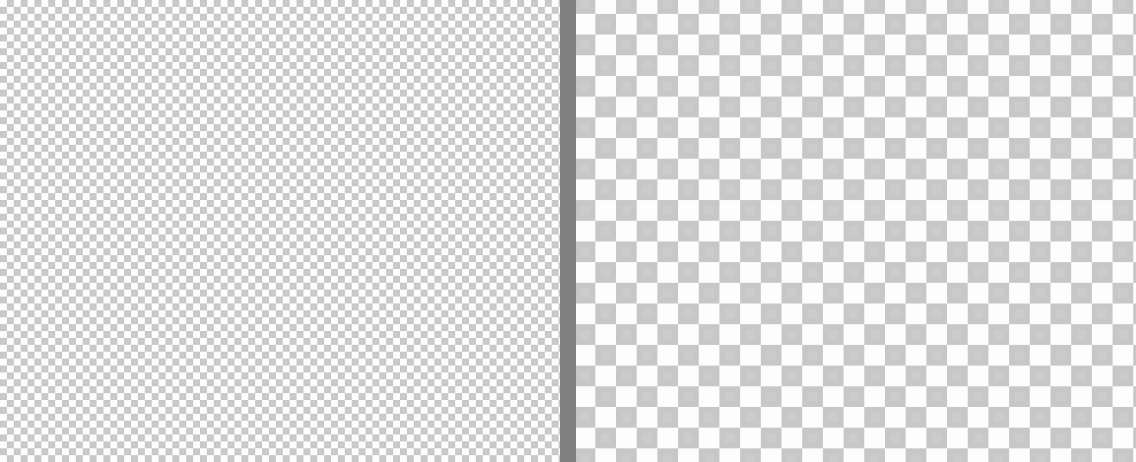
Left: the whole. Right: its middle third, enlarged.
Reproduce this pattern procedurally as a WebGL 2 fragment shader.

```glsl
#version 300 es
precision highp float;
// Fine checkerboard of white and light grey squares, anchored at the top left.
// Two signed triangle waves are multiplied to give the softened checks;
// grey squares are slightly darker along their rims.

#define CELLS_ACROSS 81.2
#define EDGE_PIXELS 1.0
#define RIM_INNER 0.36
#define RIM_OUTER 0.20
#define WHITE vec3(0.992)
#define GREY_CORE vec3(0.800)
#define GREY_RIM vec3(0.780)

uniform vec2 u_resolution;
out vec4 fragColor;

// Signed distance to the nearest cell border: positive in even cells.
vec2 signedBorderDistance(vec2 p) {
    vec2 toBorder = 0.5 - abs(fract(p) - 0.5);
    vec2 parity = 1.0 - 2.0 * mod(floor(p), 2.0);
    return toBorder * parity;
}

void main() {
    // Square cells, with rows counted down from the top edge.
    float cellsPerPixel = CELLS_ACROSS / u_resolution.x;
    vec2 p = vec2(gl_FragCoord.x, u_resolution.y - gl_FragCoord.y) * cellsPerPixel;

    // Antialiased checks: 1 in white squares, 0 in grey ones.
    vec2 border = signedBorderDistance(p);
    float halfEdge = 0.5 * EDGE_PIXELS * cellsPerPixel;
    vec2 wave = clamp(border / halfEdge, -1.0, 1.0);
    float whiteness = 0.5 + 0.5 * wave.x * wave.y;

    // Faint rim inside each grey square.
    float inset = min(abs(border.x), abs(border.y));
    vec3 grey = mix(GREY_RIM, GREY_CORE, smoothstep(RIM_OUTER, RIM_INNER, inset));

    fragColor = vec4(mix(grey, WHITE, whiteness), 1.0);
}
```
